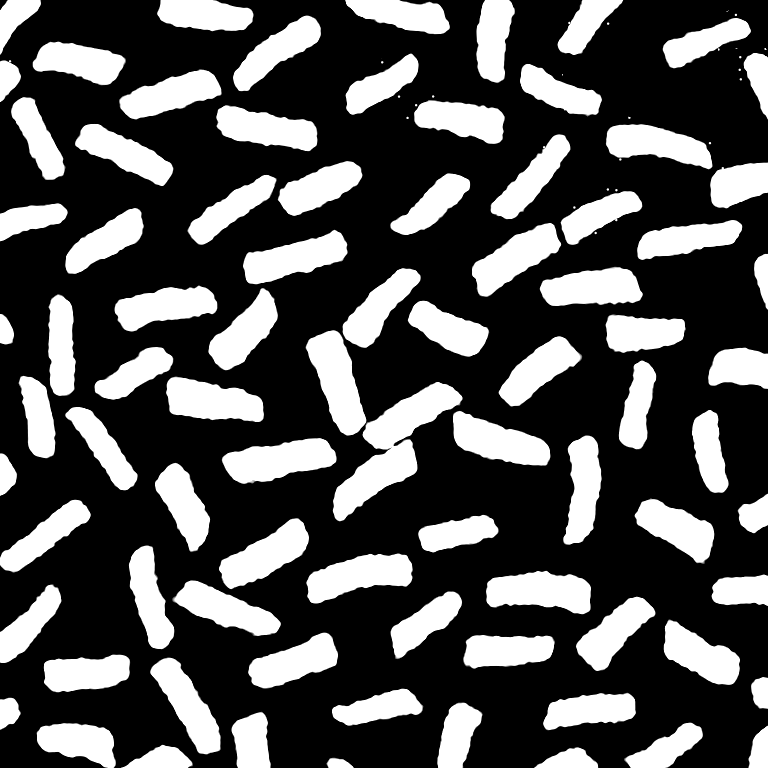
Reproduce this pattern procedurally as a Shadertoy shader.

```glsl
// Short white brush dabs with rough edges, scattered on black.
// A tilted checkerboard of cells holds one dab each: even cells are random,
// odd cells take the candidate that keeps clear of its even neighbours.

const vec3  GROUND = vec3(0.0);
const vec3  PAINT = vec3(1.0);
const float CELL = 0.118;                        // lattice spacing
const float LATTICE_TILT = 0.45;
const float JITTER = 0.40;                       // in cells
const int   CANDIDATES = 7;
const vec2  HALF_SIZE_MIN = vec2(0.050, 0.0155); // half length, half width
const vec2  HALF_SIZE_MAX = vec2(0.069, 0.0225);
const float CORNER = 0.014;
const float BEND = 2.4;
const float SLANT = 0.45;
const float TAPER = 0.22;
const float STEEP_SHARE = 0.25;                  // share of upright dabs
const float GAP = 0.006;                         // black left between dabs
const float WOBBLE = 0.0055;
const float ROUGHNESS = 0.0028;
const float SPECK_GRID = 180.0;
const float SPECK_REACH = 0.012;

struct Dab { vec2 centre; float angle; vec2 halfSize; vec3 shape; };

vec3 hash3(vec3 p) {
    p = fract(p * vec3(0.1031, 0.1030, 0.0973));
    p += dot(p, p.yxz + 33.33);
    return fract((p.xxy + p.yxx) * p.zyx);
}

float noise(vec2 p) {
    vec2 i = floor(p), f = fract(p);
    f = f * f * (3.0 - 2.0 * f);
    float a = hash3(vec3(i, 5.0)).x, b = hash3(vec3(i + vec2(1, 0), 5.0)).x;
    float c = hash3(vec3(i + vec2(0, 1), 5.0)).x, d = hash3(vec3(i + 1.0, 5.0)).x;
    return mix(mix(a, b, f.x), mix(c, d, f.x), f.y);
}

mat2 rotation(float a) {
    float c = cos(a), s = sin(a);
    return mat2(c, s, -s, c);
}

Dab makeDab(vec2 cell, float variant) {
    vec3 place = hash3(vec3(cell + 57.0, variant * 3.7 + 1.3));
    vec3 size = hash3(vec3(cell + 91.0, 41.7));
    vec3 shape = hash3(vec3(cell + 23.0, 73.1)) * 2.0 - 1.0;
    float flatShare = 1.0 - STEEP_SHARE;
    float angle = place.z < flatShare
        ? mix(-0.50, 0.90, place.z / flatShare)
        : mix(1.30, 2.20, (place.z - flatShare) / STEEP_SHARE);
    vec2 centre = (cell + 0.5 + (place.xy - 0.5) * JITTER) * CELL;
    return Dab(centre, angle + LATTICE_TILT, mix(HALF_SIZE_MIN, HALF_SIZE_MAX, size.xy), shape);
}

float segmentDistance(vec2 p, vec2 centre, vec2 arm) {
    vec2 d = p - centre;
    return length(d - arm * clamp(dot(d, arm) / dot(arm, arm), -1.0, 1.0));
}

vec2 armOf(Dab d) {
    return (d.halfSize.x - 0.5 * d.halfSize.y) * vec2(cos(d.angle), sin(d.angle));
}

// Free space between the spines of two dabs, less their widths
float clearance(Dab a, Dab b) {
    vec2 u = armOf(a), v = armOf(b);
    float ab = min(segmentDistance(a.centre + u, b.centre, v), segmentDistance(a.centre - u, b.centre, v));
    float ba = min(segmentDistance(b.centre + v, a.centre, u), segmentDistance(b.centre - v, a.centre, u));
    return min(ab, ba) - a.halfSize.y - b.halfSize.y;
}

Dab dabInCell(vec2 cell) {
    Dab best = makeDab(cell, 0.0);
    if (mod(cell.x + cell.y, 2.0) < 0.5) return best;
    Dab east = makeDab(cell + vec2(1, 0), 0.0), west = makeDab(cell - vec2(1, 0), 0.0);
    Dab north = makeDab(cell + vec2(0, 1), 0.0), south = makeDab(cell - vec2(0, 1), 0.0);
    float bestRoom = -1.0;
    for (int k = 0; k < CANDIDATES; k++) {
        Dab d = makeDab(cell, float(k));
        float room = min(min(clearance(d, east), clearance(d, west)),
                         min(clearance(d, north), clearance(d, south)));
        if (room > bestRoom) { bestRoom = room; best = d; }
    }
    return best;
}

// Bent, slanted and tapered rounded box
float dabDistance(vec2 q, Dab d) {
    vec2 u = rotation(-d.angle) * (q - d.centre);
    u.y += BEND * d.shape.x * (u.x * u.x - d.halfSize.x * d.halfSize.x / 3.0);
    u.x += SLANT * d.shape.y * u.y;
    float along = clamp(u.x / d.halfSize.x, -1.0, 1.0);
    float width = d.halfSize.y * (1.0 + TAPER * d.shape.z * along);
    float r = min(CORNER, width);
    vec2 e = abs(u) - vec2(d.halfSize.x, width) + r;
    return length(max(e, 0.0)) + min(max(e.x, e.y), 0.0) - r;
}

void mainImage(out vec4 fragColor, in vec2 fragCoord) {
    float pixel = 1.0 / iResolution.y;
    vec2 p = fragCoord * pixel;
    vec2 q = rotation(LATTICE_TILT) * p;

    // Nearest and second nearest dab
    float near = 1.0, second = 1.0;
    vec2 home = floor(q / CELL);
    for (int y = -1; y <= 1; y++)
    for (int x = -1; x <= 1; x++) {
        float d = dabDistance(q, dabInCell(home + vec2(x, y)));
        second = min(second, max(near, d));
        near = min(near, d);
    }

    // Part crowded dabs, then roughen the outline
    float dist = max(near, 0.5 * (near - second + GAP));
    dist += WOBBLE * (noise(p * 55.0) - 0.5) + ROUGHNESS * (noise(p * 170.0 + 9.0) - 0.5);

    // Sparse spatter near some dabs in the upper half
    vec2 speckCell = floor(p * SPECK_GRID);
    vec3 h = hash3(vec3(speckCell, 19.0));
    float patchy = noise(p * 9.0 + 4.0) * smoothstep(0.5, 0.8, p.y);
    if (h.z > 0.975 && patchy > 0.55 && dist < SPECK_REACH) {
        vec2 speck = (speckCell + 0.35 + 0.3 * h.xy) / SPECK_GRID;
        dist = min(dist, length(p - speck) - 0.0015);
    }

    fragColor = vec4(mix(GROUND, PAINT, clamp(0.5 - dist / pixel, 0.0, 1.0)), 1.0);
}
```
